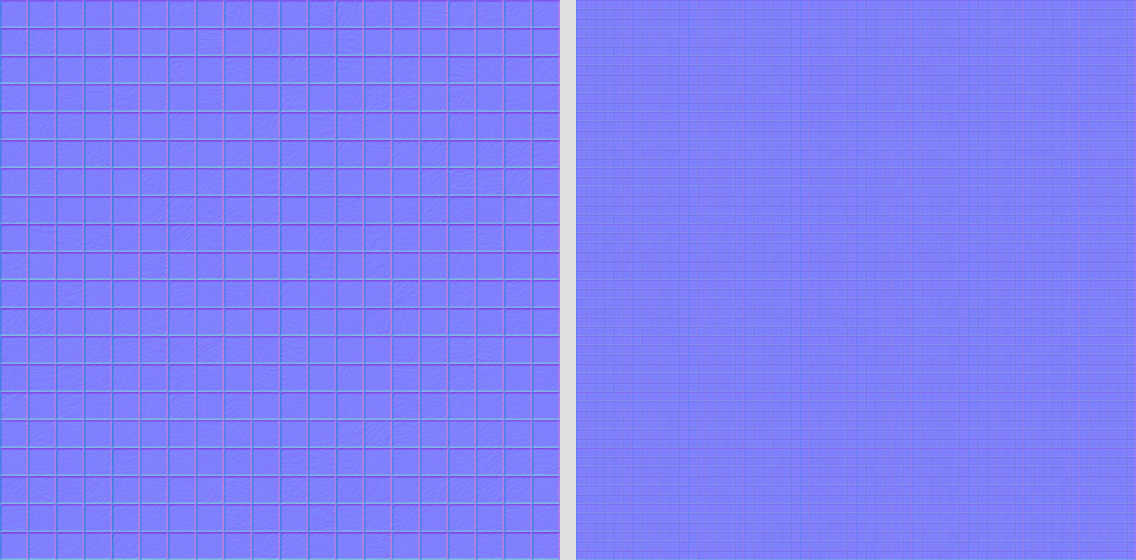
Left: one tile. Right: repeated 3 by 3.
A Shadertoy shader for this texture map:

```glsl
const float TILES = 20.0;
const float BEVEL_WIDTH = 0.044;   // all widths are fractions of one tile
const float JOINT_HALF = 0.006;
const float CORNER_RADIUS = 0.05;
const float BEVEL_SLOPE = 0.70;
const float RIM_SHADE = 0.18;
const float FLAT_BLUE = 0.985;
const int SAMPLES = 4;

float hash12(vec2 p) {
    vec3 q = fract(vec3(p.xyx) * 0.1031);
    q += dot(q, q.yzx + 33.33);
    return fract((q.x + q.y) * q.z);
}

float valueNoise(vec2 p) {
    vec2 cell = floor(p);
    vec2 f = fract(p);
    f = f * f * (3.0 - 2.0 * f);
    float low = mix(hash12(cell), hash12(cell + vec2(1, 0)), f.x);
    float high = mix(hash12(cell + vec2(0, 1)), hash12(cell + vec2(1, 1)), f.x);
    return mix(low, high, f.y);
}

// Streaked stone relief, stretched along the grain direction
float reliefHeight(vec2 p, vec2 grain, vec2 seed) {
    vec2 q = vec2(dot(p, grain), dot(p, vec2(-grain.y, grain.x)));
    q.y += 0.06 * valueNoise(p * 6.0 + seed);
    float streaks = valueNoise(q * vec2(4.0, 14.0) + seed);
    float fine = valueNoise(q * vec2(11.0, 26.0) + seed.yx);
    float lumps = valueNoise(p * 12.0 + seed + 40.0);
    return 0.4 * streaks + 0.3 * fine + 0.4 * lumps;
}

vec2 reliefSlope(vec2 p, vec2 grain, vec2 seed) {
    const float e = 0.016;
    float dx = reliefHeight(p + vec2(e, 0), grain, seed) - reliefHeight(p - vec2(e, 0), grain, seed);
    float dy = reliefHeight(p + vec2(0, e), grain, seed) - reliefHeight(p - vec2(0, e), grain, seed);
    return -vec2(dx, dy) / (2.0 * e);
}

// Per-tile grain direction, roughness and slight tilt
vec2 surfaceSlope(vec2 p, vec2 id) {
    float kind = floor(hash12(id + 7.0) * 3.0);
    float angle = radians(45.0 * kind + 14.0 * (hash12(id + 31.0) - 0.5));
    vec2 seed = floor(200.0 * vec2(hash12(id + 53.0), hash12(id + 91.0)));
    float strength = mix(0.005, 0.012, hash12(id + 17.0));
    vec2 tilt = 0.018 * (vec2(hash12(id + 63.0), hash12(id + 77.0)) - 0.5);
    return tilt + strength * reliefSlope(p, vec2(cos(angle), sin(angle)), seed);
}

// Outward slope of the rounded tile rim
vec2 bevelSlope(vec2 p, float halfSize, float radius, float width) {
    vec2 q = abs(p) - halfSize + radius;
    vec2 corner = max(q, 0.0);
    float d = length(corner) + min(max(q.x, q.y), 0.0) - radius;
    vec2 side = q.x > q.y ? vec2(1, 0) : vec2(0, 1);
    vec2 dir = min(q.x, q.y) > 0.0 ? normalize(corner) : side;
    float soft = 0.25 * width;
    float band = smoothstep(-width - soft, -width + soft, d) * (1.0 - smoothstep(-soft, 0.0, d));
    return BEVEL_SLOPE * band * dir * sign(p);
}

// Each joint line leans a little towards one of its two rims
vec2 jointBalance(vec2 grid, float amount) {
    vec2 line = mod(floor(grid + 0.5), TILES);
    vec2 lean = vec2(hash12(vec2(line.x, 5.0)), hash12(vec2(11.0, line.y)));
    return amount * (2.0 * lean - 1.0);
}

void mainImage(out vec4 fragColor, in vec2 fragCoord) {
    vec2 grid = fragCoord / iResolution.xy * TILES;
    vec2 pixel = TILES / iResolution.xy;
    vec2 id = mod(floor(grid), TILES);
    vec2 surface = surfaceSlope(fract(grid) - 0.5, id);
    vec2 balance = jointBalance(grid, 0.3);

    // Average the normals over the pixel to smooth the thin rims
    vec3 normal = vec3(0);
    for (int j = 0; j < SAMPLES; j++) {
        for (int i = 0; i < SAMPLES; i++) {
            vec2 offset = (vec2(i, j) + 0.5) / float(SAMPLES) - 0.5;
            vec2 p = fract(grid + offset * pixel) - 0.5;
            vec2 rim = bevelSlope(p, 0.5 - JOINT_HALF, CORNER_RADIUS, BEVEL_WIDTH);
            rim *= 1.0 + sign(p) * balance;
            vec3 n = normalize(vec3(surface + rim, 1.0));
            n.z *= FLAT_BLUE - RIM_SHADE * length(rim);
            normal += n;
        }
    }
    normal /= float(SAMPLES * SAMPLES);

    // Green points down
    normal.y = -normal.y;
    fragColor = vec4(0.5 + 0.5 * normal, 1.0);
}
```
